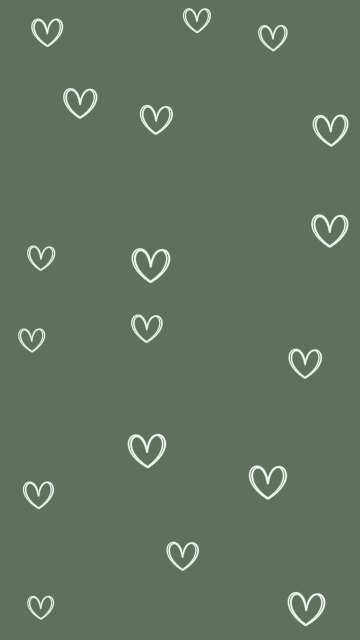
Reproduce this pattern procedurally as a Shadertoy shader.

```glsl
// Small hand-drawn white hearts scattered over a flat sage green ground.
// A jittered cell grid places one heart per cell; each heart is two lopsided
// Bezier outlines that share their cleft and tip and cross over the lobes.

const vec3 SAGE = vec3(0.373, 0.443, 0.361);
const vec3 CHALK = vec3(0.965, 0.98, 0.965);
const vec2 CELL = vec2(0.3333, 0.313);   // in canvas widths
const int CURVE_STEPS = 18;

vec2 hash2(vec2 cell, float seed) {
    vec3 h = fract(vec3(cell.xyx + seed) * vec3(0.1031, 0.1030, 0.0973));
    h += dot(h, h.yzx + 33.33);
    return fract((h.xx + h.yz) * h.zy);
}

mat2 rotation(float angle) {
    float c = cos(angle), s = sin(angle);
    return mat2(c, -s, s, c);
}

float segmentDistance(vec2 p, vec2 a, vec2 b) {
    vec2 ap = p - a, ab = b - a;
    return length(ap - ab * clamp(dot(ap, ab) / dot(ab, ab), 0.0, 1.0));
}

// Right half of a heart: cleft at t = 0, tip at t = 1
vec2 halfHeart(float t, float width, float cleft) {
    float u = 1.0 - t;
    vec2 start = vec2(0.0, cleft);
    vec2 lobe = vec2(0.3 * width, 1.75);
    vec2 side = vec2(2.08 * width, 0.33);
    vec2 tip = vec2(0.0, -0.9);
    return u * u * u * start + 3.0 * u * u * t * lobe
         + 3.0 * u * t * t * side + t * t * t * tip;
}

// Distance to one outline whose left and right halves differ in width
float heartOutline(vec2 p, float leftWidth, float rightWidth, float cleft) {
    float width = p.x < 0.0 ? leftWidth : rightWidth;
    p.x = abs(p.x);
    float d = 10.0;
    vec2 a = halfHeart(0.0, width, cleft);
    for (int i = 1; i <= CURVE_STEPS; i++) {
        vec2 b = halfHeart(float(i) / float(CURVE_STEPS), width, cleft);
        d = min(d, segmentDistance(p, a, b));
        a = b;
    }
    return d;
}

// Two pen strokes: a heavier one leaning right, a finer one leaning left
float sketchedHeart(vec2 p) {
    float heavy = heartOutline(rotation(0.03) * p, 0.84, 1.0, -0.08) - 0.052;
    float fine = heartOutline(rotation(-0.04) * p, 1.0, 0.84, 0.02) - 0.042;
    return min(heavy, fine);
}

// Signed distance to the nearest heart of the scatter
float heartScatter(vec2 p) {
    vec2 home = floor(p / CELL);
    float d = 1.0;
    for (int y = -1; y <= 1; y++) {
        for (int x = -1; x <= 1; x++) {
            vec2 cell = home + vec2(x, y);
            vec2 jitter = (hash2(cell, 7.0) - 0.5) * 0.56;
            vec2 traits = hash2(cell, 41.0);
            float size = mix(0.035, 0.053, traits.x);
            vec2 q = (p - (cell + 0.5 + jitter) * CELL) / size;
            if (dot(q, q) < 2.5) {
                q = rotation((traits.y - 0.5) * 0.08) * q;
                d = min(d, sketchedHeart(q) * size);
            }
        }
    }
    return d;
}

void mainImage(out vec4 fragColor, in vec2 fragCoord) {
    float pixel = 1.0 / iResolution.x;
    vec2 p = fragCoord * pixel;
    float ink = 1.0 - smoothstep(-0.8 * pixel, 0.8 * pixel, heartScatter(p));
    fragColor = vec4(mix(SAGE, CHALK, ink), 1.0);
}
```
